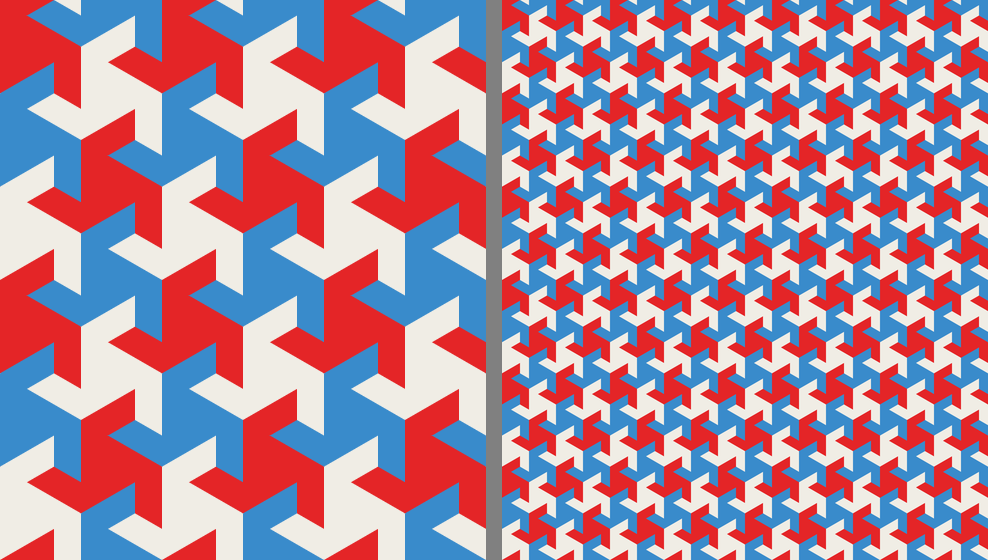
Left: one tile. Right: repeated 3 by 3.
This pattern is drawn by a WebGL 2 fragment shader. Its source:

```glsl
#version 300 es
precision highp float;

uniform vec2 u_resolution;
out vec4 fragColor;

// Whole colour repeats across and down; one repeat is 2 columns by 3 rows of tiles
const vec2 REPEATS = vec2(3.0, 2.0);
const vec3 RED = vec3(0.893, 0.145, 0.153);
const vec3 BLUE = vec3(0.224, 0.545, 0.796);
const vec3 CREAM = vec3(0.940, 0.929, 0.898);
const float EDGE_SOFTNESS = 1.0; // in output samples

// Triangular lattice with a tile spacing of 1
const float COLUMN = 0.866025;    // distance between columns
const float INRADIUS = 0.288675;  // of the triangle at the heart of a tile

// Trapezoid arm standing on the first side of the triangle
float armDistance(vec3 h) {
  float base = INRADIUS - h.x;
  float sides = abs(h.y + 1.5 * INRADIUS) - 0.5 * INRADIUS;
  float tip = -h.z - INRADIUS;
  return max(base, max(sides, tip));
}

// Three-armed pinwheel: a triangle with one arm on each side
float pinwheelDistance(vec2 p) {
  // Heights along the three side normals
  vec3 h = vec3(-p.x, 0.5 * p.x - COLUMN * p.y, 0.5 * p.x + COLUMN * p.y);
  float triangle = max(h.x, max(h.y, h.z)) - INRADIUS;
  float arms = min(armDistance(h), min(armDistance(h.yzx), armDistance(h.zxy)));
  return min(triangle, arms);
}

// Three colours cycle down each column, shifted from column to column
vec3 tileColor(vec2 cell) {
  float k = mod(2.0 * cell.x + cell.y + 0.5, 3.0);
  return k < 1.0 ? RED : (k < 2.0 ? BLUE : CREAM);
}

void main() {
  // Lattice space, y running down, first tile centre at zero
  vec2 span = REPEATS * vec2(2.0 * COLUMN, 3.0);
  vec2 uv = gl_FragCoord.xy / u_resolution;
  vec2 p = vec2(uv.x, 1.0 - uv.y) * span - vec2(INRADIUS, 0.5);
  float soft = EDGE_SOFTNESS * span.y / u_resolution.y;

  // Nearest tile in skewed lattice coordinates
  float column = round(p.x / COLUMN);
  vec2 nearest = vec2(column, round(p.y - 0.5 * column));

  // Blend the tiles around by their coverage
  vec3 color = vec3(0.0);
  float total = 0.0;
  for (int i = -1; i <= 1; i++) {
    for (int j = -1; j <= 1; j++) {
      vec2 cell = nearest + vec2(i, j);
      vec2 center = vec2(COLUMN * cell.x, 0.5 * cell.x + cell.y);
      float coverage = clamp(0.5 - pinwheelDistance(p - center) / soft, 0.0, 1.0);
      color += coverage * tileColor(cell);
      total += coverage;
    }
  }
  fragColor = vec4(color / max(total, 0.001), 1.0);
}
```
